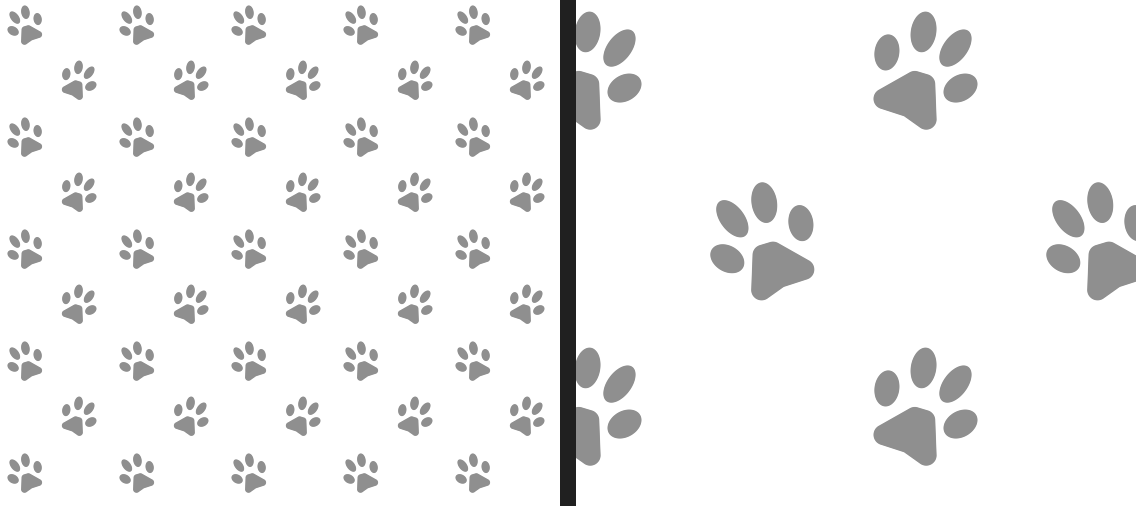
Left: the whole. Right: its middle third, enlarged.
Give the GLSL for this pattern, as a WebGL 1 fragment shader.

```glsl
precision highp float;
// Grey paw prints on white: five square cells across the canvas, each holding
// a print and its mirror image on a diagonal. A print is four tilted ellipses
// for the toes and a rounded polygon for the pad; a cell is 100 units wide.

uniform vec2 u_resolution;

// Approximate distance to an ellipse whose long axis leans right by some degrees.
float toe(vec2 p, vec2 center, vec2 radii, float lean) {
  float a = radians(lean);
  p -= center;
  vec2 q = vec2(p.x * cos(a) - p.y * sin(a), p.x * sin(a) + p.y * cos(a));
  float k = length(q / radii);
  return k * (k - 1.0) / max(length(q / (radii * radii)), 0.001);
}

// Adds one polygon edge: x keeps the squared distance, y the inside sign.
vec2 addEdge(vec2 state, vec2 p, vec2 a, vec2 b) {
  vec2 e = b - a;
  vec2 w = p - a;
  vec2 r = w - e * clamp(dot(w, e) / dot(e, e), 0.0, 1.0);
  bool above = p.y >= a.y;
  bool below = p.y < b.y;
  bool leftSide = e.x * w.y > e.y * w.x;
  if ((above && below && leftSide) || (!above && !below && !leftSide)) {
    state.y = -state.y;
  }
  return vec2(min(state.x, dot(r, r)), state.y);
}

// Pad: a lopsided triangle with a blunt top and a slightly hollow lower edge.
float pad(vec2 p) {
  vec2 corner[5];
  corner[0] = vec2(-12.2, -8.2);
  corner[1] = vec2(-3.0, -3.0);
  corner[2] = vec2(0.0, -3.9);
  corner[3] = vec2(0.4, -14.3);
  corner[4] = vec2(-4.8, -10.6);
  vec2 state = vec2(1.0e5, 1.0);
  for (int i = 0; i < 4; i++) {
    state = addEdge(state, p, corner[i], corner[i + 1]);
  }
  state = addEdge(state, p, corner[4], corner[0]);
  return state.y * sqrt(state.x) - 3.1;
}

float paw(vec2 p) {
  float d = pad(p);
  d = min(d, toe(p, vec2(-11.3, 5.6), vec2(3.7, 5.4), 8.0));
  d = min(d, toe(p, vec2(-0.4, 11.7), vec2(3.8, 6.1), 9.0));
  d = min(d, toe(p, vec2(9.1, 6.9), vec2(3.6, 6.4), 37.0));
  return min(d, toe(p, vec2(10.6, -5.0), vec2(3.9, 5.4), 60.0));
}

void main() {
  // Cells are counted from the top left corner.
  float pixel = 500.0 / u_resolution.x;
  vec2 fromTop = vec2(gl_FragCoord.x, u_resolution.y - gl_FragCoord.y);
  vec2 cell = mod(fromTop * pixel, 100.0);

  // The upper print is mirrored left to right, the lower one is not.
  float upper = paw((vec2(22.3, 22.6) - cell));
  float lower = paw((cell - vec2(70.5, 71.8)) * vec2(1.0, -1.0));
  float d = min(upper, lower);

  float ink = 1.0 - smoothstep(-0.6 * pixel, 0.6 * pixel, d);
  gl_FragColor = vec4(vec3(mix(1.0, 0.56, ink)), 1.0);
}
```
